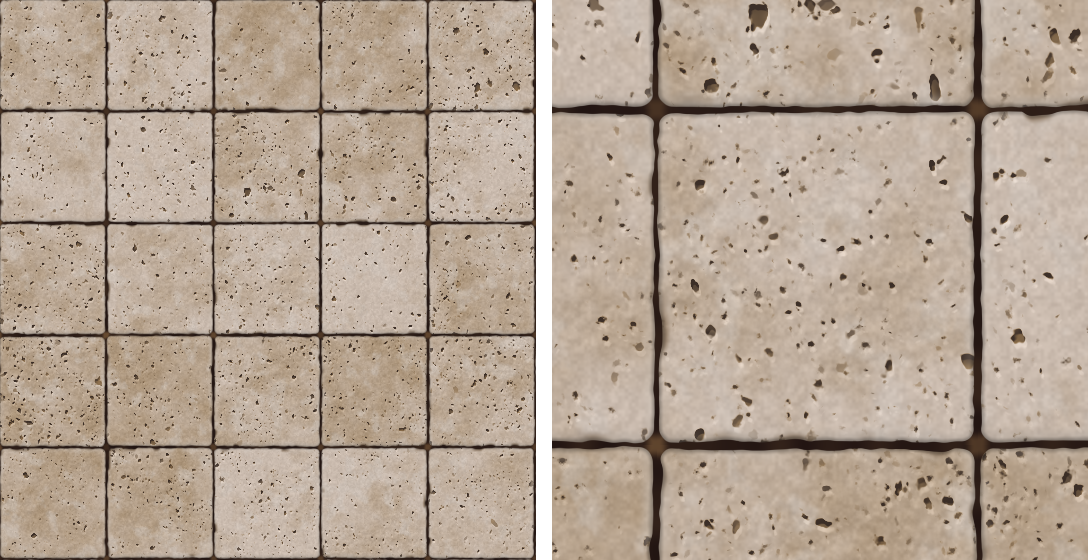
Left: the whole. Right: its middle third, enlarged.
This texture is drawn by a Shadertoy shader. Its source:

```glsl
// Tumbled travertine: five by five worn square tiles with pitted faces and dark joints

float hash(vec2 p) {
    vec3 q = fract(vec3(p.xyx) * 0.1031);
    q += dot(q, q.yzx + 33.33);
    return fract((q.x + q.y) * q.z);
}

float noise(vec2 p) {
    vec2 i = floor(p), f = fract(p);
    f = f * f * (3.0 - 2.0 * f);
    return mix(mix(hash(i), hash(i + vec2(1, 0)), f.x),
               mix(hash(i + vec2(0, 1)), hash(i + vec2(1, 1)), f.x), f.y);
}

float fbm(vec2 p) {
    float sum = 0.0, amp = 0.5;
    for (int i = 0; i < 5; i++) {
        sum += amp * noise(p);
        p = mat2(1.6, 1.2, -1.2, 1.6) * p + 7.3;
        amp *= 0.5;
    }
    return sum;
}

// Depth of ragged, randomly turned holes, clustered by a slow noise
float pits(vec2 p, float scale, float density, float soft) {
    vec2 g = p * scale, cell = floor(g);
    float ragged = (noise(g * 3.0) - 0.5) * 0.4 + (noise(g * 7.0) - 0.5) * 0.2;
    float depth = 0.0;
    for (int y = -1; y <= 1; y++)
    for (int x = -1; x <= 1; x++) {
        vec2 c = cell + vec2(x, y);
        vec2 centre = c + 0.1 + 0.8 * vec2(hash(c + 3.1), hash(c + 8.7));
        float cluster = smoothstep(0.3, 0.8, noise(centre / scale * 3.5 + 4.0));
        if (hash(c + 21.4) > density * (0.15 + 1.9 * cluster)) continue;
        float a = 6.283 * hash(c + 5.9), size = hash(c + 13.2);
        vec2 d = mat2(cos(a), sin(a), -sin(a), cos(a)) * (g - centre);
        d.y *= 1.0 + 1.2 * hash(c + 17.6);
        float r = 0.13 + 0.23 * size * size;
        float hole = 1.0 - smoothstep(-soft * scale, soft * scale, length(d) + ragged - r);
        depth = max(depth, hole * (0.3 + 0.7 * hash(c + 30.3)));
    }
    return depth;
}

// Three sizes of holes: few large, some medium, many pinpricks
float relief(vec2 p, float wear, float soft) {
    float large = pits(p, 10.0, 0.015 + 0.22 * wear, soft);
    float medium = pits(p + 31.0, 18.0, 0.09 + 0.24 * wear, soft);
    float small = pits(p + 57.0, 30.0, 0.19 + 0.14 * wear, soft);
    return max(large, max(medium * 0.95, small * 0.75));
}

void mainImage(out vec4 fragColor, in vec2 fragCoord) {
    vec2 p = fragCoord / iResolution.xy * 5.0 + vec2(0.008, -0.008);
    float px = 5.0 / min(iResolution.x, iResolution.y);
    vec2 id = floor(p);
    vec2 q = fract(p) - 0.5;
    q += (vec2(hash(id + 41.0), hash(id + 67.0)) - 0.5) * 0.008;
    vec2 stone = q + id * 13.7 + 50.0;
    float tone = hash(id + 11.0);
    float wear = pow(hash(id + 91.0), 2.5);

    // Rounded tile outline with a slightly wavering edge and small chips
    vec2 box = abs(q) - 0.49 + 0.04;
    float edge = length(max(box, 0.0)) + min(max(box.x, box.y), 0.0) - 0.04;
    edge += (noise(stone * 9.0) - 0.5) * 0.008 + (noise(stone * 30.0) - 0.5) * 0.007;
    float chip = smoothstep(0.7, 0.95, noise(stone * 9.0 + 19.0));
    edge += 0.01 * chip;

    // Cream and tan clouds with chalky bloom and fine grain
    float clouds = fbm(stone * 2.6);
    float mottle = fbm(stone * 9.0 + 23.0);
    float tan_ = clamp(0.36 + 0.7 * (tone - 0.5) + 1.1 * (clouds - 0.48) + 0.8 * (mottle - 0.48), 0.0, 1.0);
    vec3 col = mix(vec3(0.79, 0.73, 0.68), vec3(0.67, 0.58, 0.475), tan_);
    col = mix(col, vec3(0.81, 0.775, 0.745), 0.45 * smoothstep(0.52, 0.72, fbm(stone * 8.0 + 77.0)));
    col += (noise(stone * 48.0) - 0.5) * 0.05 + (noise(stone * 95.0) - 0.5) * 0.05;

    // Shallow dents, lit below and shaded above
    float dent = fbm(stone * 17.0 + 5.0) - fbm(stone * 17.0 + 5.0 + vec2(-0.1, 0.22));
    col += dent * 0.16 * smoothstep(0.4, 0.65, clouds + 0.2 * wear);

    // Pits: dark under the upper lip, ochre floor, pale lower lip
    float soft = max(0.008, 0.8 * px);
    float depth = relief(stone, wear, soft);
    float above = relief(stone + vec2(-0.006, 0.016), wear, soft);
    vec3 ochre = mix(vec3(0.45, 0.38, 0.31), vec3(0.6, 0.46, 0.28), noise(stone * 14.0));
    float shade = clamp(0.35 + 0.9 * (depth - above) + 0.7 * (noise(stone * 32.0) - 0.4), 0.0, 1.0);
    vec3 hollow = mix(ochre, vec3(0.19, 0.14, 0.115), shade * smoothstep(0.2, 0.7, depth));
    col += 0.12 * clamp(above - depth, 0.0, 1.0);
    col = mix(col, hollow, smoothstep(0.04, 0.65, depth) * 0.92);

    // Worn pale rim that turns down into the joint, browned where chipped
    float rim = smoothstep(-0.05, -0.012, edge);
    col = mix(col, vec3(0.8, 0.76, 0.72), 0.5 * rim * noise(stone * 16.0 + 9.0));
    col = mix(col, vec3(0.5, 0.41, 0.32), 0.7 * chip * smoothstep(-0.03, -0.005, edge));
    col *= 1.0 - 0.28 * smoothstep(-0.016, 0.002, edge) - 0.08 * rim * smoothstep(0.4, 0.5, -q.y);

    // Dark joint with brown grout showing at some crossings
    vec2 a = abs(q);
    float crossing = smoothstep(0.455, 0.49, min(a.x, a.y)) * (0.25 + 0.5 * hash(floor(p + 0.5)));
    float grout = clamp(0.3 * noise(p * 13.0) + crossing, 0.0, 1.0);
    vec3 joint = mix(vec3(0.13, 0.08, 0.07), vec3(0.4, 0.29, 0.19), grout);
    col = mix(col, joint, smoothstep(-0.6 * px, 0.8 * px, edge));

    fragColor = vec4(clamp(col, 0.0, 1.0), 1.0);
}
```
